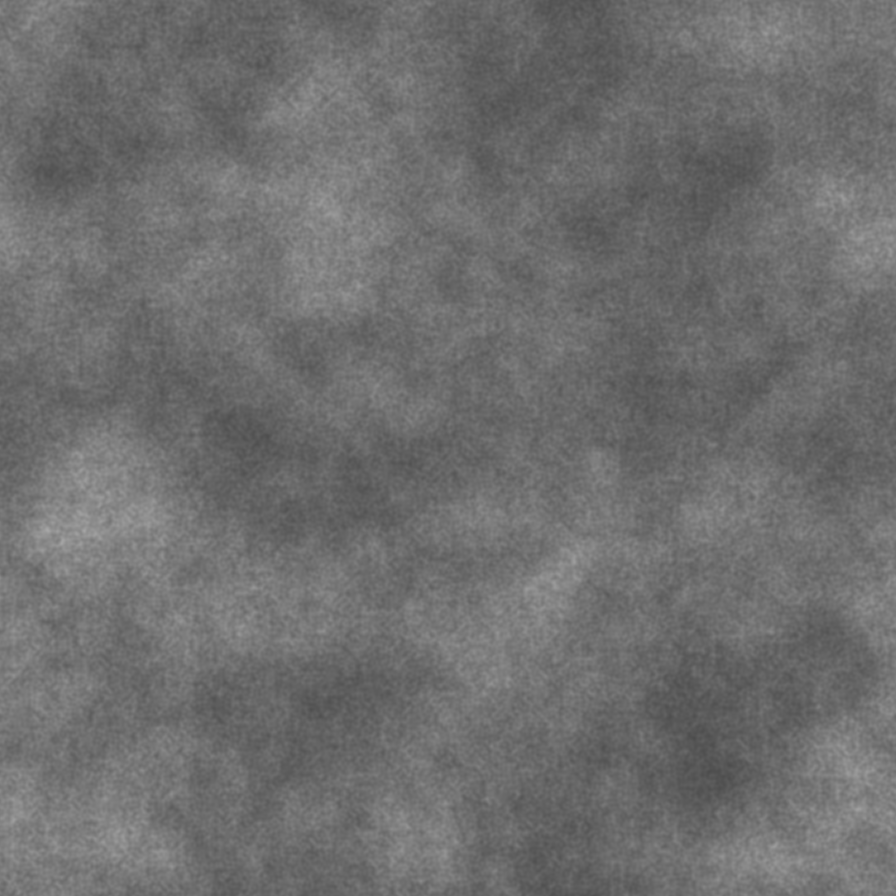
A WebGL 1 fragment shader for this texture:

```glsl
precision highp float;
// Seamless mottled grey cloud texture with soft blotches and crisp fine grain.

uniform vec2 u_resolution;

const int OCTAVES = 5;
const float BASE_CELLS = 3.0;      // blotch cells across the tile
const float BASE_CONTRAST = 0.175; // strength of the largest blotches
const float GAIN = 0.72;           // strength kept by each finer octave
const float SPECK_CELLS = 101.0;
const float SPECK_CONTRAST = 0.062;
const float GRAIN_CELLS = 187.0;
const float GRAIN_CONTRAST = 0.078;
const vec3 MEAN_GREY = vec3(0.43);

// Sine-free hash: two values from -1 to 1 for a lattice point and a seed.
vec2 hashGradient(vec2 point, float seed) {
  vec3 p = fract(vec3(point.xyx + seed * 17.31) * vec3(0.1031, 0.1030, 0.0973));
  p += dot(p, p.yzx + 33.33);
  return fract((p.xx + p.yz) * p.zy) * 2.0 - 1.0;
}

// Contribution of one lattice corner, wrapped to the period.
float cornerSlope(vec2 cell, vec2 local, vec2 corner, float period, float seed) {
  vec2 gradient = hashGradient(mod(cell + corner, period), seed);
  return dot(gradient, local - corner);
}

// Gradient noise that repeats after a whole number of cells.
float wrappedNoise(vec2 p, float period, float seed) {
  vec2 cell = floor(p);
  vec2 f = p - cell;
  vec2 blend = f * f * f * (f * (f * 6.0 - 15.0) + 10.0);
  float bottom = mix(cornerSlope(cell, f, vec2(0.0, 0.0), period, seed),
                     cornerSlope(cell, f, vec2(1.0, 0.0), period, seed), blend.x);
  float top = mix(cornerSlope(cell, f, vec2(0.0, 1.0), period, seed),
                  cornerSlope(cell, f, vec2(1.0, 1.0), period, seed), blend.x);
  return mix(bottom, top, blend.y);
}

// One noise layer; its shift keeps the lattices from lining up.
float layer(vec2 uv, float cells, float strength, float seed) {
  vec2 shift = seed * vec2(0.37, 0.61);
  return strength * wrappedNoise(uv * cells + shift, cells, seed);
}

// Sum of octaves from broad blotches to small mottling.
float cloud(vec2 uv, float cells, float strength, float gain) {
  float total = 0.0;
  for (int i = 0; i < OCTAVES; i++) {
    total += layer(uv, cells, strength, float(i) + 1.0);
    cells *= 2.0;
    strength *= gain;
  }
  return total;
}

void main() {
  vec2 uv = gl_FragCoord.xy / u_resolution;
  float shade = cloud(uv, BASE_CELLS, BASE_CONTRAST, GAIN);
  shade += layer(uv, SPECK_CELLS, SPECK_CONTRAST, 6.0);
  shade += layer(uv, GRAIN_CELLS, GRAIN_CONTRAST, 7.0);
  // Light patches rise a little further than dark ones fall.
  shade += 1.2 * shade * shade;
  gl_FragColor = vec4(MEAN_GREY + shade, 1.0);
}
```
